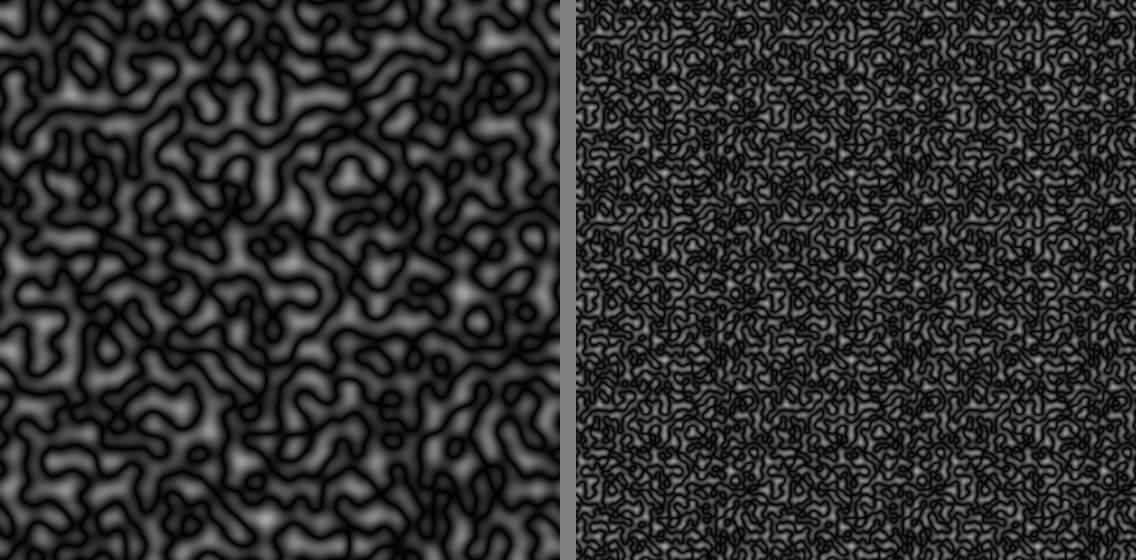
Left: one tile. Right: repeated 3 by 3.
Write a Shadertoy shader that draws this texture.

```glsl
float hash(vec2 p)
{
    vec3 q = fract(vec3(p.xyx) * 0.1031);
    q += dot(q, q.yzx + 33.33);
    return fract((q.x + q.y) * q.z);
}

// Contribution of one lattice corner: random unit slope, wrapped at the border
float slope(vec2 corner, vec2 offset, float cells)
{
    float angle = 6.28319 * hash(mod(corner, cells) + 7.0);
    return dot(vec2(cos(angle), sin(angle)), offset);
}

// Tiling gradient noise with quintic blending
float gradientNoise(vec2 p, float cells)
{
    vec2 cell = floor(p);
    vec2 f = p - cell;
    vec2 blend = f * f * f * (f * (f * 6.0 - 15.0) + 10.0);
    vec2 e = vec2(1.0, 0.0);

    float bottom = mix(slope(cell, f, cells),
                       slope(cell + e.xy, f - e.xy, cells), blend.x);
    float top = mix(slope(cell + e.yx, f - e.yx, cells),
                    slope(cell + e.xx, f - e.xx, cells), blend.x);
    return mix(bottom, top, blend.y);
}

void mainImage(out vec4 fragColor, in vec2 fragCoord)
{
    vec2 uv = fragCoord / iResolution.xy;
    float cells = 20.0;

    // Folding the noise at zero leaves dark veins between soft grey blobs
    float grey = abs(gradientNoise(uv * cells, cells));
    fragColor = vec4(vec3(grey), 1.0);
}
```
